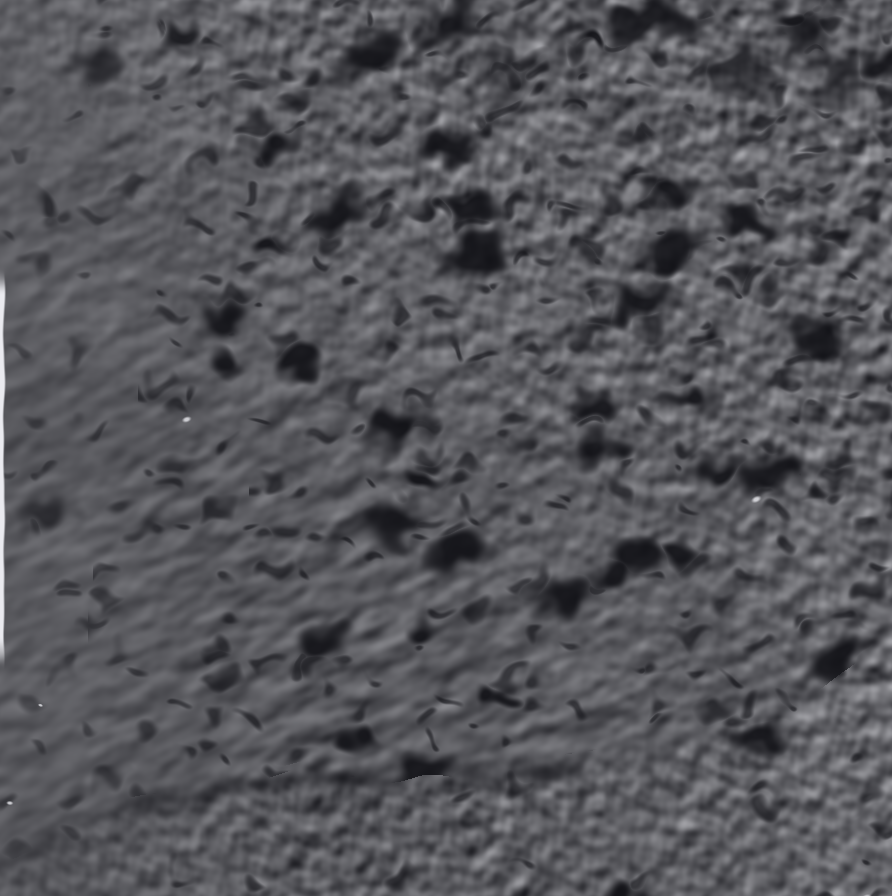
Reproduce this texture procedurally as a Shadertoy shader.

```glsl
// Rough grey ground under raking light: embossed grain, stretched into slanted
// streaks on the left, with scattered dark pits, deep gaps at the upper right
// and a cracked curved edge above a finer strip at the bottom.

#define GRAIN_FREQ 46.0
#define STREAK_ANGLE 0.42
#define STREAK_STRETCH 0.50
#define LIGHT_DIR vec2(-0.42, 0.91)
#define LIGHT_STEP 0.0045
#define RELIEF_GAIN 0.27
#define BASE_GREY 0.352
#define PIT_GREY 0.075
#define PIT_SHARE 0.42
#define TINT vec3(-0.003, -0.002, 0.017)

// Integer hash giving two values in 0..1
vec2 hash2(vec2 cell) {
    uvec2 v = uvec2(ivec2(cell)) * 1664525u + 1013904223u;
    v.x += v.y * 1664525u;
    v.y += v.x * 1664525u;
    v ^= v >> 16u;
    v.x += v.y * 1664525u;
    v.y += v.x * 1664525u;
    v ^= v >> 16u;
    return vec2(v & 65535u) / 65535.0;
}

float cornerSlope(vec2 cell, vec2 offset) {
    return dot(hash2(cell) * 2.0 - 1.0, offset);
}

// Gradient noise, roughly -0.6..0.6
float noise(vec2 p) {
    vec2 i = floor(p), f = p - i;
    vec2 w = f * f * f * (f * (f * 6.0 - 15.0) + 10.0);
    vec2 e = vec2(1.0, 0.0);
    float low = mix(cornerSlope(i, f), cornerSlope(i + e, f - e), w.x);
    float high = mix(cornerSlope(i + e.yx, f - e.yx),
                     cornerSlope(i + e.xx, f - e.xx), w.x);
    return mix(low, high, w.y);
}

vec2 rotate(vec2 p, float a) {
    float c = cos(a), s = sin(a);
    return vec2(c * p.x + s * p.y, c * p.y - s * p.x);
}

float grain(vec2 p) {
    return noise(p) + 0.42 * noise(p * 1.83 + 31.7) + 0.55 * noise(p * 0.53 + 73.1);
}

// Surface height, blending round grains with slanted streaks
float surface(vec2 p, float streak) {
    vec2 q = rotate(p, STREAK_ANGLE) * vec2(STREAK_STRETCH, 1.0);
    float rounded = grain(p * GRAIN_FREQ * 1.05 + 11.0);
    float streaked = grain(q * GRAIN_FREQ + 57.0);
    return mix(rounded, streaked, streak);
}

// Scattered tilted ellipses; radius is in cell units
float pits(vec2 p, float count, float share, float radius, float seed) {
    vec2 q = p * count, home = floor(q);
    float mask = 0.0;
    for (int y = -1; y <= 1; y++)
    for (int x = -1; x <= 1; x++) {
        vec2 cell = home + vec2(x, y);
        vec2 kind = hash2(cell + seed);
        vec2 centre = cell + hash2(cell + seed + 191.0);
        vec2 d = rotate(q - centre, (kind.y - 0.4) * 0.9) * vec2(0.75, 1.25);
        float r = radius * mix(0.55, 1.25, kind.y);
        float spot = 1.0 - smoothstep(0.3 * r, 1.25 * r, length(d));
        mask = max(mask, spot * step(kind.x, share));
    }
    return mask;
}

void mainImage(out vec4 fragColor, in vec2 fragCoord) {
    vec2 uv = fragCoord / iResolution.xy;
    vec2 p = fragCoord / iResolution.y;

    // Regions of the ground
    float x = uv.x;
    float edge = 0.03 + x * (0.647 + x * (x - 1.38)) + 0.025 * noise(p * 13.0);
    float above = smoothstep(-0.02, 0.03, uv.y - edge);
    float coarse = smoothstep(0.55, 1.35, uv.x * 0.8 + uv.y);
    float top = smoothstep(0.80, 1.0, uv.y) * smoothstep(0.3, 0.75, uv.x);
    float streak = above * mix(0.85, 0.15, coarse);

    // Emboss along the light direction
    vec2 shift = LIGHT_DIR * LIGHT_STEP;
    float slope = surface(p - shift, streak) - surface(p + shift, streak);
    float contrast = mix(0.5, 1.0, smoothstep(0.0, 0.4, uv.x)) + 0.35 * coarse;
    float height = surface(p, streak);
    float grey = BASE_GREY + contrast * (RELIEF_GAIN * slope + 0.08 * height);
    grey += 0.05 * noise(p * 7.0) + 0.035 * coarse;
    grey += 0.035 * (1.0 - above) * smoothstep(0.5, 1.0, uv.x);

    // Ragged pits, gaps and the cracked edge
    vec2 ragged = p + 0.032 * vec2(noise(p * 32.0), noise(p * 32.0 + 17.0));
    float density = PIT_SHARE * mix(0.25, 1.0, above) * mix(0.6, 1.1, smoothstep(0.0, 0.35, x));
    float large = pits(ragged, 11.0, density, 0.29, 5.0);
    float small = pits(ragged, 29.0, density, 0.33, 83.0);
    float gaps = top * smoothstep(-0.02, 0.28, noise(ragged * 17.0 + 9.0));
    float offset = (uv.y - edge) / 0.012;
    float crack = exp(-offset * offset) * smoothstep(-0.2, 0.3, noise(p * 14.0 + 41.0));
    float dark = max(max(0.92 * large, 0.62 * small), max(0.9 * gaps, 0.6 * crack));
    dark *= mix(0.65, 1.0, smoothstep(0.0, 0.3, x));
    grey = mix(grey, PIT_GREY + 0.03 * height, dark);

    // Rare bright specks and the chipped left border
    float speck = pits(p, 14.0, 0.025, 0.05, 301.0);
    float chip = (1.0 - smoothstep(0.003, 0.006, uv.x + 0.004 * noise(p * 20.0)))
               * smoothstep(0.25, 0.29, uv.y) * (1.0 - smoothstep(0.67, 0.70, uv.y));
    grey = mix(max(grey, 0.055), 0.92, max(0.8 * speck, chip));

    fragColor = vec4(clamp(vec3(grey) + TINT, 0.0, 1.0), 1.0);
}
```
